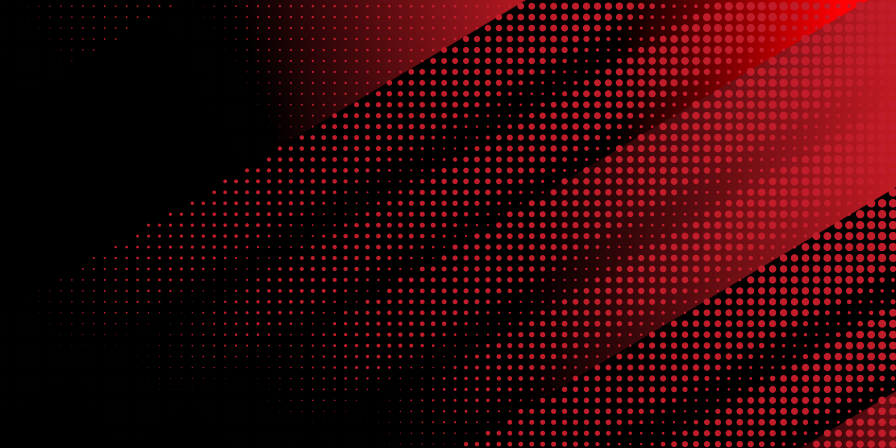
A Shadertoy shader for this background:

```glsl
// Red halftone dots over black diagonal bands with glowing red gradients.

const float SLOPE = 0.596;       // rise of every diagonal
const float FIRST_EDGE = 0.300;  // height of the first diagonal at x = 0
const float BAND = 0.455;        // vertical width of one band
const float CELL = 0.02444;      // spacing of the dot grid
const vec2 GRID_ORIGIN = vec2(0.0138, 0.0086);

const vec3 BLACK = vec3(0.005, 0.0, 0.0);
const vec3 CRIMSON = vec3(0.74, 0.10, 0.135);
const vec3 PURE_RED = vec3(1.0, 0.0, 0.015);
const vec3 DOT_RED = vec3(0.755, 0.108, 0.165);

// Distance below the first diagonal, counted in bands
float bandCoord(vec2 p) {
    return (FIRST_EDGE - p.y + SLOPE * p.x) / BAND;
}

// Soft-edged mask of the band that starts at the given coordinate
float bandMask(float coord, float start, float len, float aa) {
    return smoothstep(start - aa, start + aa, coord)
         * (1.0 - smoothstep(start + len - aa, start + len + aa, coord));
}

// Linear ramp from 0 to 1
float ramp(float from, float to, float x) {
    return clamp((x - from) / (to - from), 0.0, 1.0);
}

// Narrow dip of dot size around the lower end of a stripe
float streakScale(float index, float f) {
    float before = smoothstep(0.62, 1.0, f);
    float after = mod(index, 2.0) * (1.0 - smoothstep(0.0, 0.25, f));
    return 1.0 - 0.62 * max(before, after);
}

// Dot radius: grows up the diagonal, each stripe fading in at its own place
float dotRadius(vec2 center) {
    float stripe = bandCoord(center) * 2.0;
    float index = floor(stripe);
    float along = dot(center, vec2(0.859, 0.512));
    float size = 0.001 + 0.0043 * along;
    if (index < 0.0) {
        float upperStart = index < -2.0 ? 0.42 : 0.78;
        return 0.45 * size * smoothstep(upperStart, upperStart + 0.25, along);
    }
    float start = 0.15 + 0.2 * mod(index, 4.0);
    float grow = smoothstep(start - 0.15, start + 0.4, along);
    return size * grow * streakScale(index, fract(stripe));
}

// Coverage of the dot nearest to p
float halftone(vec2 p, float pixel) {
    vec2 center = floor((p - GRID_ORIGIN) / CELL + 0.5) * CELL + GRID_ORIGIN;
    float radius = dotRadius(center);
    float aa = 0.6 * pixel;
    float disc = 1.0 - smoothstep(radius - aa, radius + aa, length(p - center));
    return disc * min(1.0, radius / aa);
}

// Glowing gradients, each confined to its own band
vec3 background(vec2 p, float pixel) {
    float coord = bandCoord(p);
    float aa = pixel / BAND;
    float tilted = p.x + 0.3 * (p.y - 1.0);
    vec3 color = BLACK;
    color += CRIMSON * ramp(0.52, 1.20, tilted) * bandMask(coord, -4.0, 4.0, aa);
    color += PURE_RED * ramp(1.38, 1.88, p.x) * bandMask(coord, 0.0, 1.0, aa);
    color += CRIMSON * ramp(1.18, 1.98, p.x) * bandMask(coord, 1.0, 1.0, aa);
    color += CRIMSON * ramp(1.65, 2.30, p.x) * bandMask(coord, 3.0, 1.0, aa);
    return color;
}

void mainImage(out vec4 fragColor, in vec2 fragCoord) {
    float pixel = 1.0 / iResolution.y;
    vec2 p = fragCoord * pixel;
    vec3 color = mix(background(p, pixel), DOT_RED, halftone(p, pixel));
    fragColor = vec4(color, 1.0);
}
```
